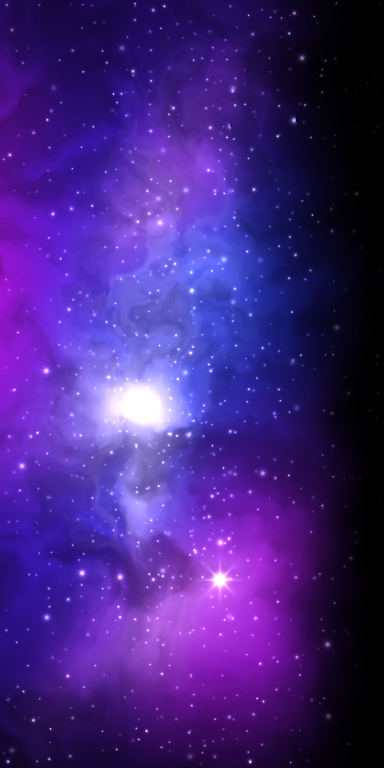
Give the GLSL for this background, as a Shadertoy shader.

```glsl
const vec3 INDIGO = vec3(0.13, 0.045, 0.40);
const vec3 DEEP_BLUE = vec3(0.06, 0.10, 0.48);
const vec3 ROYAL = vec3(0.22, 0.10, 0.80);
const vec3 AZURE = vec3(0.29, 0.36, 0.88);
const vec3 MAGENTA = vec3(0.58, 0.07, 0.74);
const vec3 VIOLET = vec3(0.47, 0.16, 0.78);
const vec3 ROSE = vec3(0.68, 0.42, 0.82);
const vec3 PALE = vec3(0.74, 0.67, 0.95);
const vec3 WHITE = vec3(1.0, 0.95, 1.0);
const vec2 CORE = vec2(0.365, 0.94);
const vec2 BRIGHT_STAR = vec2(0.573, 0.49);
const float WARP = 0.15;
const int STAR_LAYERS = 4;

float hash(vec2 p) {
    vec3 q = fract(vec3(p.xyx) * 0.1031);
    q += dot(q, q.yzx + 33.33);
    return fract((q.x + q.y) * q.z);
}

float noise(vec2 p) {
    vec2 i = floor(p), f = fract(p);
    f = f * f * (3.0 - 2.0 * f);
    float low = mix(hash(i), hash(i + vec2(1, 0)), f.x);
    float high = mix(hash(i + vec2(0, 1)), hash(i + vec2(1, 1)), f.x);
    return mix(low, high, f.y);
}

float fbm(vec2 p) {
    float sum = 0.0, gain = 0.5;
    for (int i = 0; i < 5; i++) {
        sum += gain * noise(p);
        p = mat2(1.6, 1.2, -1.2, 1.6) * p + 7.3;
        gain *= 0.5;
    }
    return sum;
}

// Soft ellipse whose first radius points along the given angle
float glow(vec2 p, vec2 center, vec2 radius, float angle) {
    float c = cos(angle), s = sin(angle);
    vec2 q = mat2(c, -s, s, c) * (p - center) / radius;
    return exp(-dot(q, q));
}

vec3 nebula(vec2 p) {
    vec2 drift = vec2(fbm(p * 4.0 + 3.0), fbm(p * 4.0 + 19.0)) - 0.48;
    vec2 q = p + WARP * drift;
    float cloud = smoothstep(0.22, 0.72, fbm(q * 6.0 + 2.0 * drift));
    float wisp = 1.0 - abs(2.0 * fbm(q * vec2(9.0, 5.0) + 3.0 * drift + 40.0) - 1.0);
    wisp = smoothstep(0.6, 1.0, wisp);
    vec3 col = INDIGO;

    // Broad colour fields
    col = mix(col, DEEP_BLUE, 0.9 * glow(q, vec2(0.68, 1.18), vec2(0.22, 0.45), 0.0));
    col = mix(col, ROYAL, 0.85 * glow(q, vec2(0.24, 1.25), vec2(0.22, 0.42), 0.0));
    col = mix(col, ROYAL, 0.75 * glow(q, vec2(0.25, 0.70), vec2(0.33, 0.20), 0.4));
    col = mix(col, MAGENTA, 0.95 * glow(q, vec2(-0.04, 1.17), vec2(0.20, 0.36), 0.0));
    col = mix(col, MAGENTA, 0.5 * glow(q, vec2(-0.04, 1.58), vec2(0.15, 0.30), 0.0));
    col = mix(col, VIOLET, 0.75 * glow(q, vec2(0.15, 0.87), vec2(0.17, 0.13), -0.5));
    col = mix(col, MAGENTA, 0.9 * glow(q, vec2(0.63, 0.46), vec2(0.38, 0.24), 1.1));
    col = mix(col, MAGENTA, 0.45 * glow(q, vec2(0.66, 0.17), vec2(0.20, 0.18), 0.0));
    col = mix(col, VIOLET, 0.6 * glow(q, vec2(0.22, 0.28), vec2(0.30, 0.08), 1.1));

    // Bright diagonal band
    float shade = 0.55 + 0.45 * cloud;
    col = mix(col, AZURE, 0.85 * shade * glow(q, vec2(0.49, 1.25), vec2(0.27, 0.16), 1.3));
    col = mix(col, VIOLET, 0.8 * shade * glow(q, vec2(0.54, 1.66), vec2(0.26, 0.13), 0.9));
    col = mix(col, ROSE, 0.65 * shade * glow(q, vec2(0.38, 1.46), vec2(0.20, 0.09), 1.0));
    col = mix(col, AZURE, 0.9 * shade * glow(q, vec2(0.38, 0.91), vec2(0.30, 0.19), 1.4));
    col = mix(col, PALE, 0.85 * shade * glow(q, vec2(0.33, 0.93), vec2(0.18, 0.13), 1.9));
    col = mix(col, PALE, 0.7 * shade * glow(q, vec2(0.40, 0.76), vec2(0.17, 0.055), 1.4));
    col = mix(col, ROSE, 0.75 * shade * glow(q, vec2(0.47, 0.41), vec2(0.20, 0.13), 0.7));

    // Fine filaments and billows
    float band = glow(q, vec2(0.38, 1.05), vec2(0.55, 0.15), 1.45);
    col = mix(col, PALE, 0.35 * wisp * band);
    col *= 0.8 + 0.4 * cloud;
    col += WHITE * (0.5 * glow(p, CORE, vec2(0.075), 0.0) + 0.35 * glow(p, CORE, vec2(0.025), 0.0));

    // Fade toward the right, top and bottom
    float edge = p.x + 0.12 * drift.x + 0.07 * smoothstep(1.2, 2.0, p.y);
    col *= 1.0 - smoothstep(0.62, 0.98, edge);
    col *= smoothstep(-0.3, 0.4, p.y) * (1.0 - 0.35 * smoothstep(1.65, 2.1, p.y));
    return col;
}

vec3 stars(vec2 p) {
    vec3 light = vec3(0.0);
    float band = glow(p, vec2(0.43, 0.9), vec2(0.9, 0.23), 1.6);
    for (int i = 0; i < STAR_LAYERS; i++) {
        float cells = 11.0 + 8.0 * float(i);
        vec2 id = floor(p * cells) + 91.0 * float(i);
        vec2 place = 0.3 + 0.4 * vec2(hash(id + 5.1), hash(id + 8.7));
        float d = length(fract(p * cells) - place);
        float power = hash(id + 2.3);
        float shown = step(hash(id), 0.13 + 0.25 * band);
        float shine = exp(-d * d * 260.0) + 0.25 * exp(-d * d * 55.0);
        vec3 tint = mix(vec3(0.55, 0.6, 1.0), vec3(1.0, 0.75, 0.95), hash(id + 6.9));
        light += tint * shown * shine * (0.2 + 0.8 * power * power);
    }
    return light * (1.0 - 0.8 * smoothstep(0.75, 0.95, p.x));
}

// Small disc with tapering rays
float flare(vec2 d) {
    float r = length(d);
    float rays = pow(abs(cos(4.0 * atan(d.y, d.x + 1e-5))), 10.0);
    return 1.3 * exp(-r * r * 4500.0) + 0.9 * rays * exp(-r * 55.0) + 0.3 * exp(-r * 25.0);
}

void mainImage(out vec4 fragColor, in vec2 fragCoord) {
    vec2 p = 2.0 * fragCoord / iResolution.y;
    vec3 col = nebula(p) + stars(p) + WHITE * flare(p - BRIGHT_STAR);
    fragColor = vec4(clamp(col, 0.0, 1.0), 1.0);
}
```
